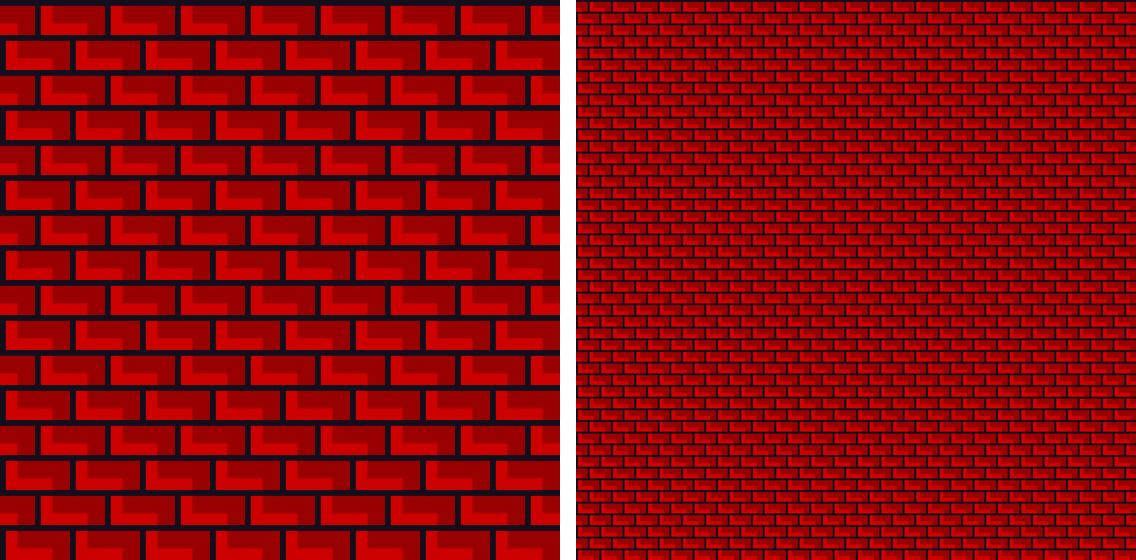
Left: one tile. Right: repeated 3 by 3.
This texture is drawn by a three.js fragment shader. Its source:

```glsl
// Red brick wall in running bond, each brick with an L-shaped highlight.
#define BRICKS vec2(8.0, 16.0)       // repeats across and down
#define CELL vec2(12.0, 6.0)         // brick plus joint, in blocks
#define JOINT 1.0                    // mortar width, in blocks
#define LIGHT_WIDTH 2.0              // thickness of the highlight
#define LIGHT_LENGTH 8.0             // length of its lower arm
#define MORTAR vec3(0.075, 0.05, 0.11)
#define BRICK_DARK vec3(0.60, 0.0, 0.0)
#define BRICK_LIGHT vec3(0.805, 0.0, 0.0)

varying vec2 vUv;

// Smooth coverage of the side where distance is negative
float inside(float distance, float pixel) {
  return clamp(0.5 - distance / pixel, 0.0, 1.0);
}

void main() {
  vec2 blocks = vUv * BRICKS * CELL;
  vec2 pixel = max(fwidth(blocks), vec2(1e-4));

  // Cell borders run along the middle of the mortar joints
  blocks += vec2(-0.5, 0.5) * JOINT;
  float row = floor(blocks.y / CELL.y);
  blocks.x -= 0.5 * CELL.x * mod(row, 2.0);
  vec2 p = mod(blocks, CELL) - 0.5 * CELL;

  // Brick body
  vec2 halfSize = 0.5 * (CELL - JOINT);
  vec2 edge = abs(p) - halfSize;
  float brick = inside(edge.x, pixel.x) * inside(edge.y, pixel.y);

  // Highlight: full-height left arm joined to a lower arm
  vec2 corner = p + halfSize;
  float leftArm = inside(corner.x - LIGHT_WIDTH, pixel.x);
  float lowerArm = inside(corner.x - LIGHT_LENGTH, pixel.x)
                 * inside(corner.y - LIGHT_WIDTH, pixel.y);
  float highlight = max(leftArm, lowerArm);

  vec3 brickColor = mix(BRICK_DARK, BRICK_LIGHT, highlight);
  gl_FragColor = vec4(mix(MORTAR, brickColor, brick), 1.0);
}
```
